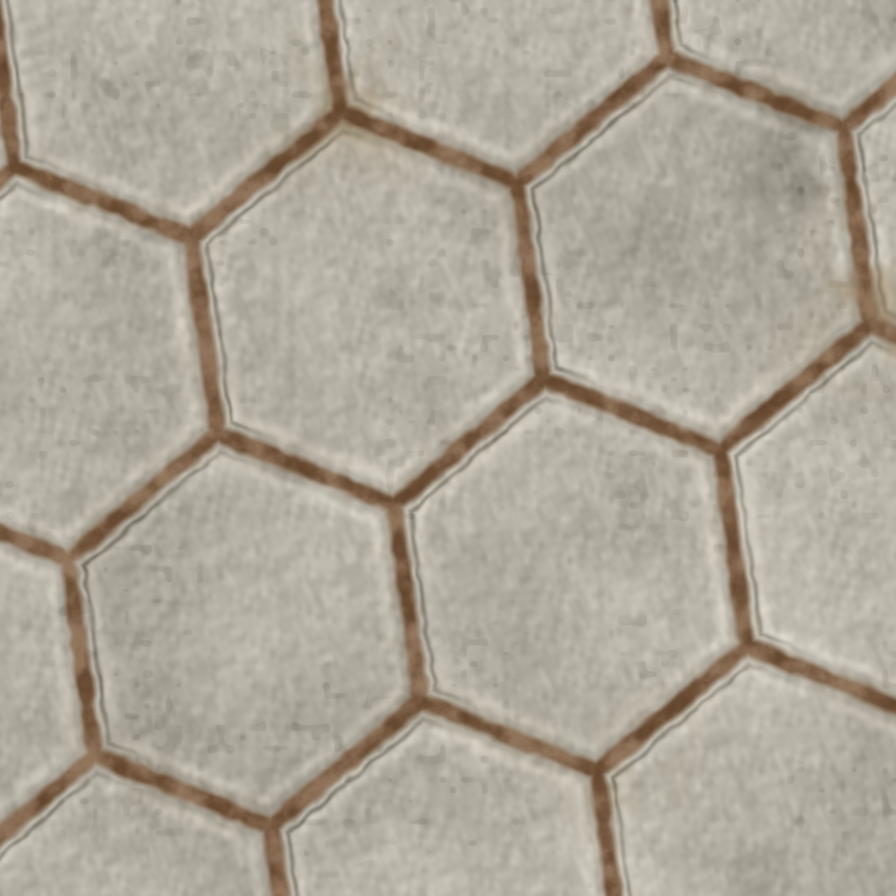
This texture is drawn by a three.js fragment shader. Its source:

```glsl
// Weathered hexagonal paving seen at a slight skew, with rusty brown joints.
// An affine map takes the canvas to a regular hexagon grid; the distance to
// the cell edge gives joints and bevels, and noise gives grain and stains.
varying vec2 vUv;

float hash(vec2 p) {
  return fract(sin(dot(p, vec2(127.1, 311.7))) * 43758.5453);
}

float noise(vec2 p) {
  vec2 i = floor(p), f = fract(p);
  f = f * f * (3.0 - 2.0 * f);
  return mix(mix(hash(i), hash(i + vec2(1.0, 0.0)), f.x),
             mix(hash(i + vec2(0.0, 1.0)), hash(i + vec2(1.0, 1.0)), f.x), f.y);
}

float fbm(vec2 p) {
  float sum = 0.0, amp = 0.5;
  for (int i = 0; i < 4; i++) {
    sum += amp * noise(p);
    p = mat2(1.6, 1.2, -1.2, 1.6) * p + 7.3;
    amp *= 0.5;
  }
  return sum / 0.9375;
}

// Rough stone height, slightly stretched along one diagonal
float stoneHeight(vec2 p) {
  vec2 s = vec2(p.x + 0.5 * p.y, p.y - 0.4 * p.x);
  return 0.55 * noise(s * vec2(62.0, 48.0)) + 0.45 * noise(s * vec2(125.0, 100.0) + 19.0);
}

// Offset from the nearest hexagon centre; neighbours are one unit apart
vec2 hexOffset(vec2 h) {
  vec2 r = vec2(1.0, 1.7320508);
  vec2 a = mod(h + 0.5 * r, r) - 0.5 * r;
  vec2 b = mod(h, r) - 0.5 * r;
  return dot(a, a) < dot(b, b) ? a : b;
}

float band(float d, float centre, float width) {
  float t = (d - centre) / width;
  return exp(-t * t);
}

void main() {
  // Skewed hexagon grid
  vec2 p = vUv - vec2(0.410, 0.656);
  vec2 h = vec2(2.686 * p.x + 0.365 * p.y, 2.577 * p.y - 0.432 * p.x);
  vec2 q = hexOffset(h);
  vec2 id = floor((h - q) / vec2(0.5, 0.8660254) + 0.5);
  vec2 aq = abs(q);
  float edge = 0.5 - max(aq.x, dot(aq, vec2(0.5, 0.8660254)));
  float d = edge + 0.010 * (noise(vUv * 75.0) - 0.5) + 0.006 * (noise(vUv * 28.0) - 0.5);

  // Stone: broad mottling, grain and lit relief
  float mottle = fbm(vUv * 7.0 + 3.0);
  float grain = stoneHeight(vUv);
  float relief = grain - stoneHeight(vUv + vec2(0.005, -0.004));
  vec3 stone = vec3(0.705, 0.685, 0.637);
  stone += 0.15 * (mottle - 0.5) + 0.09 * (grain - 0.5) + 0.085 * relief;
  stone += 0.025 * (hash(id + 4.0) - 0.5);
  float pit = smoothstep(0.70, 0.88, noise(vUv * 85.0 + 31.0));
  stone -= 0.055 * pit * smoothstep(0.35, 0.65, noise(vUv * 11.0));

  // Grey weathering patch
  float grime = exp(-dot(vUv - vec2(0.91, 0.80), vUv - vec2(0.91, 0.80)) / 0.005);
  stone -= 0.13 * grime * smoothstep(0.3, 0.7, fbm(vUv * 24.0));

  // Bevels: pale rims, with a fine shadow line on the left and upper left
  vec2 facing = normalize(q + 0.0001);
  float shadowSide = smoothstep(0.25, 0.65, dot(facing, vec2(-0.88, 0.47)));
  float rimWear = 0.6 + 0.6 * noise(vUv * 22.0 + 8.0);
  stone += 0.075 * rimWear * band(d, 0.064, 0.020);
  stone += 0.04 * shadowSide * band(d, 0.034, 0.008);
  stone -= 0.19 * shadowSide * rimWear * band(d, 0.047, 0.008);
  stone -= 0.035 * (1.0 - shadowSide) * band(d, 0.038, 0.014);

  // Rust blooms around a few corners, fading into the stone
  vec2 bloomA = vUv - vec2(0.39, 0.885);
  vec2 bloomB = vUv - vec2(0.965, 0.66);
  vec2 bloomC = vUv - vec2(0.71, 0.13);
  float bloom = exp(-dot(bloomA, bloomA) / 0.0045) + exp(-dot(bloomB, bloomB) / 0.005)
              + 0.5 * exp(-dot(bloomC, bloomC) / 0.003);
  float patchy = smoothstep(0.3, 0.65, fbm(vUv * 18.0 + 12.0));
  float stain = bloom * patchy * exp(-max(edge, 0.0) * 9.0);
  stain += 0.16 * patchy * exp(-max(edge, 0.0) * 26.0);
  stone = mix(stone, vec3(0.56, 0.46, 0.31), clamp(0.75 * stain, 0.0, 0.7));

  // Joints: dark brown core with a softer, dustier border
  float dust = fbm(vUv * 38.0 + 5.0);
  vec3 joint = mix(vec3(0.40, 0.285, 0.19), vec3(0.57, 0.46, 0.36), smoothstep(0.25, 0.8, dust));
  joint = mix(joint, vec3(0.56, 0.48, 0.40), 0.6 * smoothstep(0.008, 0.028, d));
  joint += 0.06 * relief;
  vec3 colour = mix(joint, stone, smoothstep(0.014, 0.037, d));

  gl_FragColor = vec4(clamp(colour, 0.0, 1.0), 1.0);
}
```
